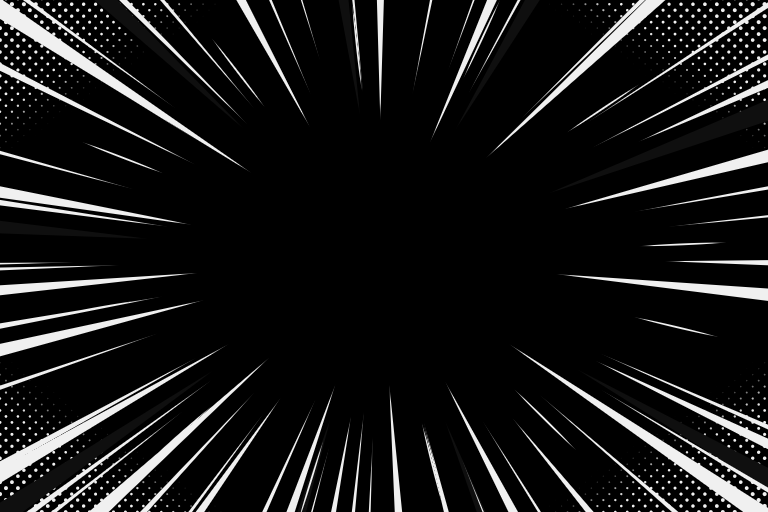
Write a Shadertoy shader that draws this background.

```glsl
struct Rays {
    int count;
    float start, spacing, sway;   // degrees
    float spread;                 // half width gained per unit of length
    float reach, reachGrowth;     // tip distance relative to the clearing
};

const vec2 FOCUS = vec2(0.495, 0.498);
const vec2 CLEARING = vec2(0.348, 0.238);
const float TIP_JITTER = 0.16;

const Rays BOLD   = Rays(14,  14.6, 25.95, 2.5, 0.029, 1.06, 0.0);
const Rays BROAD  = Rays( 9, 185.0, 24.88, 0.0, 0.025, 1.06, 0.08);
const Rays MEDIUM = Rays(20,  10.1, 17.17, 0.0, 0.012, 1.42, 0.0);
const Rays NARROW = Rays(10,  33.0, 37.0,  0.0, 0.011, 1.65, 0.0);
const Rays LOWER  = Rays( 8, 135.0, 18.43, 0.0, 0.016, 1.28, 0.0);
const Rays SHADOW = Rays( 9,  20.7, 38.7,  0.0, 0.042, 1.15, 0.03);

const int SLIVER_COUNT = 12;
const float SLIVER_START = 2.4;
const float SLIVER_SPACING = 31.3;
const float SLIVER_REACH = 1.3;
const float SLIVER_LENGTH = 0.17;
const float SLIVER_HALF_WIDTH = 0.0018;

const float DOT_PITCH = 0.0165;
const float DOT_RADIUS = 0.0042;
const vec2 DOT_EXTENT = vec2(0.46, 0.32);

const vec3 BLACK = vec3(0.0);
const vec3 CHARCOAL = vec3(0.06);
const vec3 PAPER = vec3(0.94);

float hash(float n) {
    return fract(sin(n * 12.9898) * 43758.5453);
}

vec2 heading(float degreesAngle) {
    float a = radians(degreesAngle);
    return vec2(cos(a), sin(a));
}

// Distance from the focus to the rim of the clearing
float rim(vec2 dir) {
    return 1.0 / length(dir / CLEARING);
}

// Antialiased strip that vanishes where its half width reaches zero
float strip(float across, float halfWidth, float px) {
    float edge = clamp((halfWidth - abs(across)) / px + 0.5, 0.0, 1.0);
    return edge * clamp(2.0 * halfWidth / px, 0.0, 1.0);
}

// Wedges opening outward from the clearing
float wedges(vec2 p, Rays rays, float px) {
    float cover = 0.0;
    for (int i = 0; i < rays.count; i++) {
        float n = float(i);
        float sway = rays.sway * sin(n * radians(90.0));
        vec2 dir = heading(rays.start + n * rays.spacing + sway);
        float jitter = TIP_JITTER * (hash(n + rays.start) - 0.5);
        float tip = rim(dir) * (rays.reach + n * rays.reachGrowth + jitter);
        float across = dir.x * p.y - dir.y * p.x;
        float halfWidth = rays.spread * (dot(p, dir) - tip);
        cover = max(cover, strip(across, halfWidth, px));
    }
    return cover;
}

// Short lines pointed at both ends
float slivers(vec2 p, float px) {
    float cover = 0.0;
    for (int i = 0; i < SLIVER_COUNT; i++) {
        float n = float(i);
        vec2 dir = heading(SLIVER_START + n * SLIVER_SPACING);
        float begin = rim(dir) * (SLIVER_REACH + 0.3 * hash(n + 3.0));
        float t = (dot(p, dir) - begin) / SLIVER_LENGTH;
        float halfWidth = SLIVER_HALF_WIDTH * 4.0 * t * (1.0 - t);
        float across = dir.x * p.y - dir.y * p.x;
        cover = max(cover, strip(across, halfWidth, px));
    }
    return cover;
}

// Diagonal halftone that shrinks away from the corners
float halftone(vec2 uv, float aspect, float px) {
    vec2 inset = min(uv, 1.0 - uv) * vec2(aspect, 1.0) / DOT_EXTENT;
    float fade = clamp(1.0 - inset.x - inset.y, 0.0, 1.0);
    vec2 q = uv * vec2(aspect, 1.0);
    vec2 grid = vec2(q.x + q.y, q.x - q.y) * sqrt(0.5) / DOT_PITCH;
    float dist = length(fract(grid) - 0.5) * DOT_PITCH;
    float radius = DOT_RADIUS * sqrt(fade) * step(0.01, fade);
    float dotCover = clamp((radius - dist) / px + 0.5, 0.0, 1.0);
    return dotCover * smoothstep(0.0, 0.35, fade);
}

void mainImage(out vec4 fragColor, in vec2 fragCoord) {
    float px = 1.0 / iResolution.y;
    vec2 uv = fragCoord / iResolution.xy;
    float aspect = iResolution.x / iResolution.y;
    vec2 p = (uv - FOCUS) * vec2(aspect, 1.0);

    float light = max(wedges(p, BOLD, px), wedges(p, BROAD, px));
    light = max(light, wedges(p, MEDIUM, px));
    light = max(light, wedges(p, NARROW, px));
    light = max(light, wedges(p, LOWER, px));
    light = max(light, slivers(p, px));

    // Layers from back to front
    vec3 color = mix(BLACK, PAPER, halftone(uv, aspect, px));
    color = mix(color, CHARCOAL, wedges(p, SHADOW, px));
    color = mix(color, PAPER, light);
    fragColor = vec4(color, 1.0);
}
```
